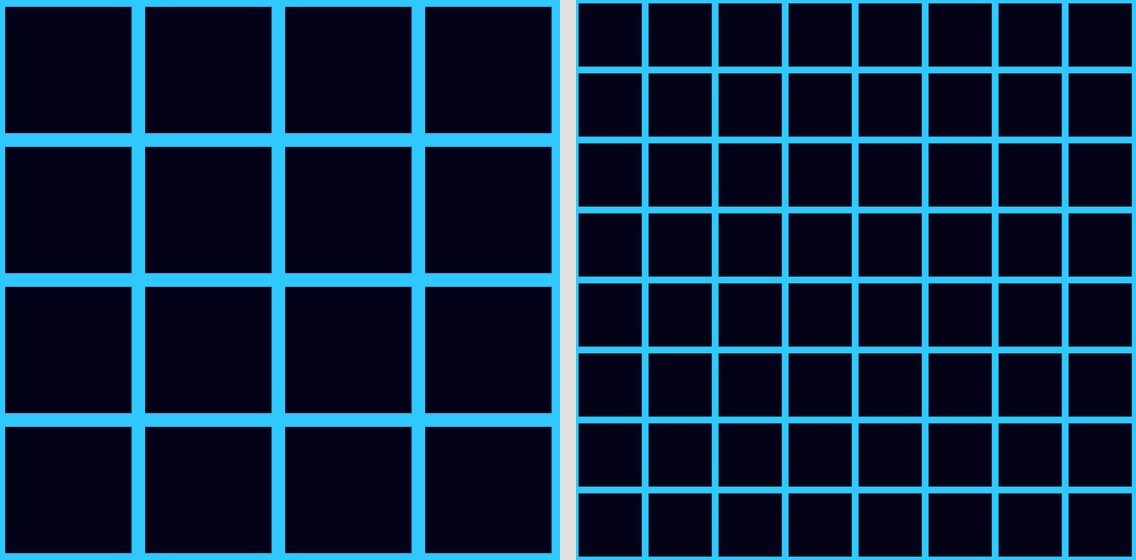
Left, the tile; right, the same tile 2 across and 2 down.
Write a three.js fragment shader that draws this pattern.

```glsl
varying vec2 vUv;

// Coverage of the lines centred on whole numbers, along each axis
vec2 lineCoverage(vec2 p, float width) {
  vec2 dist = abs(fract(p + 0.5) - 0.5) - 0.5 * width;
  vec2 pixel = max(fwidth(p), vec2(1e-5));
  return clamp(0.5 - dist / pixel, 0.0, 1.0);
}

void main() {
  // Four square cells each way, upright lines set slightly to the left
  vec2 grid = vUv * 4.0 + vec2(0.0117, 0.0);
  vec2 lines = lineCoverage(grid, 0.0977);

  // Union of upright and level lines over the dark ground
  float coverage = max(lines.x, lines.y);
  vec3 navy = vec3(0.015, 0.008, 0.09);
  vec3 cyan = vec3(0.183, 0.785, 1.0);
  gl_FragColor = vec4(mix(navy, cyan, coverage), 1.0);
}
```
